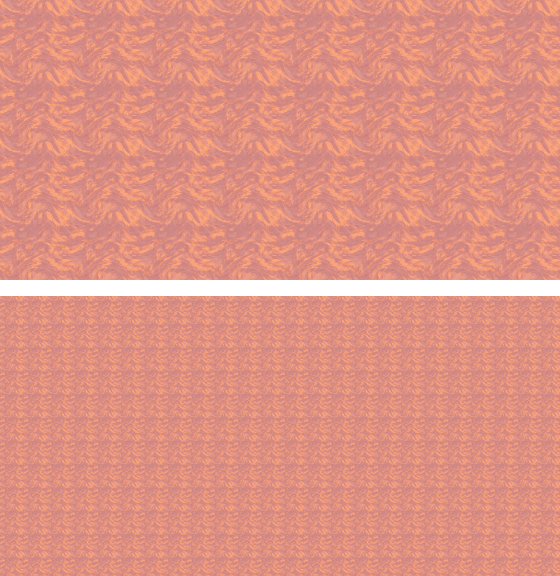
Top: one tile. Bottom: repeated 3 by 3.
A WebGL 1 fragment shader for this texture:

```glsl
precision highp float;
// Mottled coral and mauve stone: a finely flecked square tile, repeated 8 by 4.

#define REPEATS vec2(8.0, 4.0)
#define GRAIN vec2(10.0, 17.0)
#define SWIRL 0.95
#define WARP 0.07
#define CONTRAST 1.65
#define MAUVE vec3(0.805, 0.53, 0.52)
#define ROSE vec3(0.842, 0.533, 0.502)
#define CORAL vec3(0.91, 0.58, 0.49)
#define ORANGE vec3(0.985, 0.645, 0.475)
#define PALE vec3(0.885, 0.605, 0.56)

uniform vec2 u_resolution;

float hash(vec2 cell) {
  return fract(sin(dot(cell, vec2(127.1, 311.7))) * 43758.5453);
}

// Value noise that wraps once per tile
float noise(vec2 p, vec2 cells, float seed) {
  p *= cells;
  vec2 i = floor(p);
  vec2 f = p - i;
  f = f * f * (3.0 - 2.0 * f);
  vec2 lo = mod(i, cells) + seed;
  vec2 hi = mod(i + 1.0, cells) + seed;
  float bottom = mix(hash(lo), hash(vec2(hi.x, lo.y)), f.x);
  float top = mix(hash(vec2(lo.x, hi.y)), hash(hi), f.x);
  return mix(bottom, top, f.y);
}

float fbm(vec2 p, vec2 cells, float seed) {
  float sum = 0.0;
  float weight = 0.45;
  for (int i = 0; i < 3; i++) {
    sum += weight * noise(p, cells, seed + float(i) * 17.0);
    cells *= 2.0;
    weight *= 0.72;
  }
  return sum / 1.007;
}

// Shortest offset from a centre, across tile borders
vec2 wrapped(vec2 p, vec2 centre) {
  return fract(p - centre + 0.5) - 0.5;
}

// Rotation that fades out before it meets its neighbours
vec2 swirl(vec2 p, vec2 centre, float turn) {
  vec2 d = wrapped(p, centre);
  float a = turn * (1.0 - smoothstep(0.08, 0.48, length(d)));
  float c = cos(a);
  float s = sin(a);
  return p + vec2(c * d.x - s * d.y, s * d.x + c * d.y) - d;
}

float patchAt(vec2 p, vec2 centre, vec2 radius) {
  vec2 d = wrapped(p, centre) / radius;
  return exp(-dot(d, d));
}

void main() {
  vec2 p = gl_FragCoord.xy / u_resolution * REPEATS;

  // Short, mostly horizontal flecks, tilted upward on the left of each tile
  vec2 bend = vec2(noise(p, vec2(6.0), 3.0), noise(p, vec2(7.0), 41.0)) - 0.5;
  vec2 flow = swirl(p, vec2(0.42, 0.97), -SWIRL);
  flow = swirl(flow, vec2(0.85, 0.55), 0.5 * SWIRL) + WARP * bend;

  // Broad light and dark areas shared by every repeat
  vec2 soft = p + 1.5 * WARP * bend;
  float broad = 0.12 * patchAt(soft, vec2(0.86, 0.93), vec2(0.19, 0.19))
              + 0.08 * patchAt(soft, vec2(0.78, 0.32), vec2(0.24, 0.16))
              - 0.19 * patchAt(soft, vec2(0.35, 0.77), vec2(0.17, 0.25))
              - 0.10 * patchAt(soft, vec2(0.28, 0.44), vec2(0.19, 0.13));
  float tone = 0.46 + broad + CONTRAST * (fbm(flow, GRAIN, 7.0) - 0.5);

  // Mineral colours from dull to bright
  vec3 colour = mix(MAUVE, ROSE, smoothstep(0.14, 0.44, tone));
  colour = mix(colour, CORAL, smoothstep(0.40, 0.62, tone));
  colour = mix(colour, ORANGE, smoothstep(0.60, 0.84, tone));

  // Pale edges, then fine dark and reddish specks
  float vein = fbm(flow, vec2(13.0, 20.0), 83.0);
  colour = mix(colour, PALE, 0.6 * smoothstep(0.54, 0.70, vein));
  float speck = noise(flow, vec2(22.0, 30.0), 131.0);
  colour = mix(colour, MAUVE * 0.98, 0.5 * smoothstep(0.68, 0.92, speck));
  float red = noise(p, vec2(26.0, 28.0), 191.0);
  colour += vec3(0.01, -0.04, -0.03) * smoothstep(0.75, 0.95, red);
  colour += 0.03 * (noise(p, vec2(30.0, 34.0), 233.0) - 0.5);

  gl_FragColor = vec4(clamp(colour, 0.0, 1.0), 1.0);
}
```
